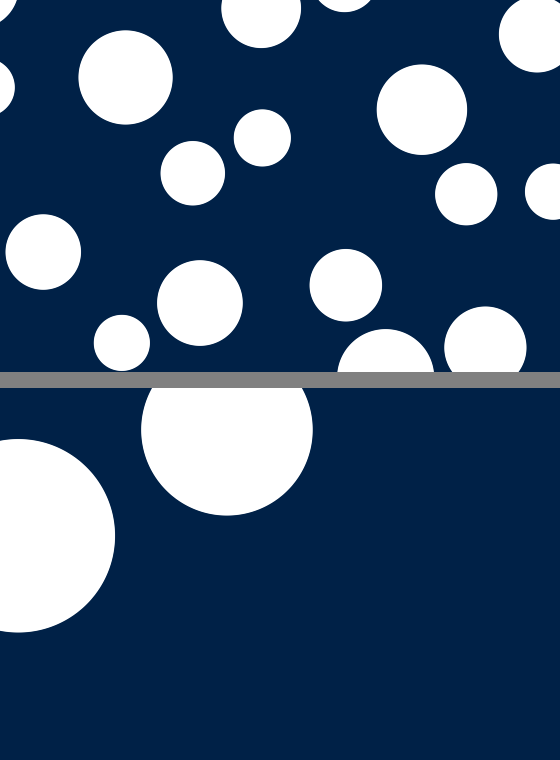
Top, the full canvas; bottom, a detail of the centre.
Reproduce this pattern procedurally as a Shadertoy shader.

```glsl
// Loose white polka dots of varied size on deep navy.
// A tilted square lattice holds one dot per cell; each dot is pushed off
// centre as far as its radius allows, so rows dissolve but dots never touch.

const float CELL = 0.348; // cell side, as a share of canvas height

// Signed distance to the dot of the cell around p
float dotDistance(vec2 p) {
    // Tilt the lattice by about 20 degrees
    float tilt = 0.349;
    float c = cos(tilt), s = sin(tilt);
    p -= vec2(0.25, 0.05);
    vec2 grid = vec2(c * p.x + s * p.y, c * p.y - s * p.x) / CELL;
    vec2 cell = floor(grid + 0.5);

    // Evenly spread size values, skewed so that smaller dots prevail
    float size = fract(dot(cell, vec2(0.7549, 0.5698)));
    float radius = 0.0755 + 0.0605 * pow(size, 1.5);

    // Push the dot towards its cell wall, leaving a small gap
    float room = 0.5 * CELL - radius - 0.016;
    float angle = dot(cell, vec2(2.4, 4.1));
    vec2 center = room * vec2(cos(angle), sin(angle));
    return length((grid - cell) * CELL - center) - radius;
}

void mainImage(out vec4 fragColor, in vec2 fragCoord) {
    vec2 p = fragCoord / iResolution.y;
    float edge = 0.6 / iResolution.y;

    vec3 navy = vec3(0.0, 0.13, 0.28);
    vec3 white = vec3(1.0);

    // Smooth dot edges about one pixel wide
    float coverage = 1.0 - smoothstep(-edge, edge, dotDistance(p));
    fragColor = vec4(mix(navy, white, coverage), 1.0);
}
```
